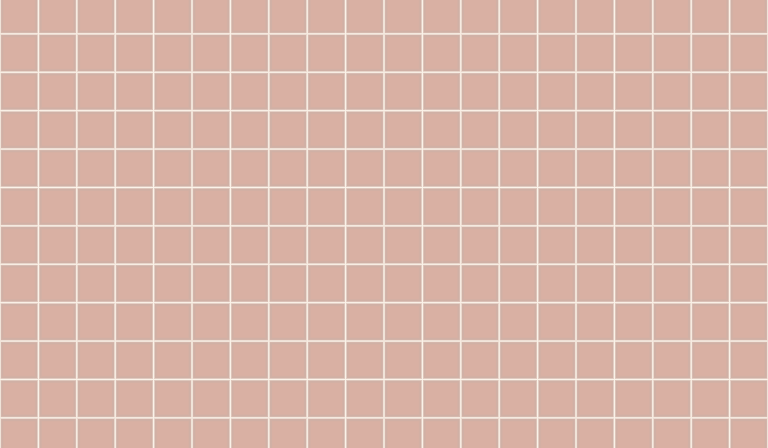
Reproduce this pattern procedurally as a WebGL 2 fragment shader.

```glsl
#version 300 es
precision highp float;

uniform vec2 u_resolution;
out vec4 fragColor;

#define COLUMNS 20.0        // square cells across the canvas width
#define FIRST_ROW 0.785     // height of the lowest line, in cells
#define LINE_WIDTH 0.042    // in cells
#define HALO_WIDTH 0.165    // greyer band around each line, in cells
#define TILE_COLOR vec3(0.850, 0.690, 0.638)
#define HALO_COLOR vec3(0.815, 0.690, 0.648)
#define LINE_COLOR vec3(0.990, 0.965, 0.925)

// Coverage of a band of the given width, softened over one pixel each side
float band(float dist, float width, float pixel) {
    return smoothstep(-pixel, pixel, 0.5 * width - dist);
}

void main() {
    float pixel = COLUMNS / u_resolution.x;
    vec2 cell = gl_FragCoord.xy * pixel - vec2(0.0, FIRST_ROW);

    // Distance to the nearest grid line, vertical or horizontal
    vec2 toLine = abs(fract(cell + 0.5) - 0.5);
    float dist = min(toLine.x, toLine.y);

    // Flat tiles, muted edges, pale lines
    vec3 color = mix(TILE_COLOR, HALO_COLOR, band(dist, HALO_WIDTH, pixel));
    color = mix(color, LINE_COLOR, band(dist, LINE_WIDTH, pixel));

    fragColor = vec4(color, 1.0);
}
```
